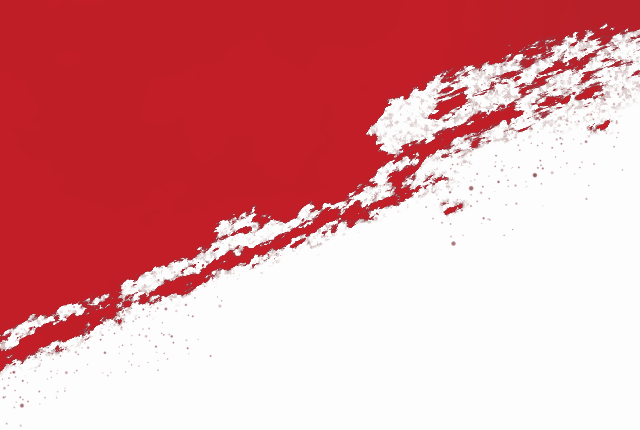
Write a Shadertoy shader that draws this background.

```glsl
const vec3 PAPER = vec3(0.993);
const vec3 PALE = vec3(0.80, 0.70, 0.70);
const vec3 RED = vec3(0.755, 0.118, 0.152);
const vec3 DARK_RED = vec3(0.60, 0.15, 0.19);
const vec3 SPECK = vec3(0.56, 0.29, 0.32);

const float BASE = 0.148;        // height of the stroke line at the left side
const float SLOPE = 0.415;       // rise of the stroke line
const float ROUGHNESS = 0.062;   // raggedness of the paint edge
const float BREAKUP = 0.024;     // broad wander that splits the streaks
const float DRYNESS = 0.62;      // higher leaves fewer dry-brush flecks
const float SOFTNESS = 1.4;      // width of the smoothed edge

// Streaks in stroke space: start (x, height), end (x, height)
const vec4 GAPS[6] = vec4[6](
    vec4(0.02, 0.050, 0.16, 0.068), vec4(0.16, 0.060, 0.29, 0.058),
    vec4(0.29, 0.055, 0.74, 0.053), vec4(0.74, 0.053, 1.00, 0.030),
    vec4(0.515, 0.098, 0.57, 0.104), vec4(0.89, 0.073, 0.97, 0.077));
const float GAP_RADII[6] = float[6](0.009, 0.007, 0.017, 0.009, 0.010, 0.015);
const vec4 MARKS[6] = vec4[6](
    vec4(0.90, 0.008, 1.06, 0.008), vec4(1.03, 0.165, 1.07, 0.163),
    vec4(1.14, 0.180, 1.36, 0.142), vec4(1.26, 0.085, 1.38, 0.065),
    vec4(1.38, -0.012, 1.41, -0.016), vec4(1.04, -0.066, 1.055, -0.073));
const float MARK_RADII[6] = float[6](0.007, 0.016, 0.006, 0.004, 0.003, 0.009);

float hash(vec2 p) {
    vec3 q = fract(vec3(p.xyx) * 0.1031);
    q += dot(q, q.yzx + 33.33);
    return fract((q.x + q.y) * q.z);
}

float noise(vec2 p) {
    vec2 i = floor(p), f = fract(p);
    f = f * f * (3.0 - 2.0 * f);
    return mix(mix(hash(i), hash(i + vec2(1, 0)), f.x),
               mix(hash(i + vec2(0, 1)), hash(i + vec2(1, 1)), f.x), f.y);
}

float fbm(vec2 p) {
    float sum = 0.0, amp = 0.5;
    for (int i = 0; i < 4; i++) {
        sum += amp * noise(p);
        p = p * 2.03 + 17.3;
        amp *= 0.55;
    }
    return sum / 1.01;
}

// Positive inside a rounded streak
float streak(vec2 q, vec4 ends, float radius) {
    vec2 a = q - ends.xy, b = ends.zw - ends.xy;
    return radius - length(a - b * clamp(dot(a, b) / dot(b, b), 0.0, 1.0));
}

// Positive inside the bare lobe on the right
float bareLobe(vec2 q) {
    float top = 0.24 - 0.36 * (q.x - 1.02) * (q.x - 1.02);
    float bottom = 0.112 - 0.12 * smoothstep(1.17, 1.3, q.x);
    float tip = 1.2 * (q.x - 0.865) + 0.012 - abs(q.y - 0.185);
    return min(min(top - q.y, q.y - bottom), tip);
}

// Signed paint coverage, positive where the paint lies
float paint(vec2 q) {
    float ink = q.y - 0.085 * smoothstep(0.93, 1.0, q.x);
    ink = min(ink, -bareLobe(q));
    for (int i = 0; i < 6; i++) ink = min(ink, -streak(q, GAPS[i], GAP_RADII[i]));
    for (int i = 0; i < 6; i++) ink = max(ink, streak(q, MARKS[i], MARK_RADII[i]));
    ink += ROUGHNESS * (fbm(q * vec2(54.0, 82.0) + 5.0) - 0.5);
    ink += BREAKUP * (noise(q * vec2(15.0, 42.0) + 8.0) - 0.5);

    // Dry-brush flecks drawn out along the stroke
    float zone = smoothstep(0.86, 1.05, q.x) * smoothstep(-0.04, 0.07, q.y);
    float dry = fbm(vec2(q.x * 27.0, (q.y + 0.08 * q.x) * 85.0) + 41.0);
    return max(ink, 0.06 * (dry - DRYNESS) - 0.05 * (1.0 - zone));
}

// Scattered droplets below the stroke
float droplets(vec2 p, vec2 q, float px) {
    float side = max(1.0 - smoothstep(0.35, 0.58, q.x),
                     smoothstep(0.95, 1.08, q.x) * (1.0 - smoothstep(1.38, 1.48, q.x)));
    float density = side * smoothstep(-0.24, 0.0, q.y) * (1.0 - smoothstep(0.04, 0.1, q.y));
    float cover = 0.0;
    for (int i = 0; i < 3; i++) {
        float layer = float(i), cells = 26.0 + 22.0 * layer;
        vec2 id = floor(p * cells) + 71.0 * layer;
        vec2 jitter = 0.25 + 0.5 * vec2(hash(id), hash(id + 9.7));
        float radius = mix(0.03, 0.13, pow(hash(id + 3.1), 3.0)) / cells + 0.0005;
        float d = length(fract(p * cells) - jitter) / cells;
        float present = step(hash(id + 23.9) + 0.004, 0.24 * density);
        float strength = mix(0.3, 0.95, hash(id + 57.0));
        cover = max(cover, present * strength * (1.0 - smoothstep(radius - px, radius + px, d)));
    }
    return cover;
}

void mainImage(out vec4 fragColor, in vec2 fragCoord) {
    float px = 1.0 / iResolution.y;
    vec2 p = fragCoord * px;
    vec2 q = vec2(p.x, p.y - BASE - SLOPE * p.x);
    float ink = paint(q);

    // Bare paper with grain in the lobe and a muted fringe beside the paint
    float grain = smoothstep(0.46, 0.72, fbm(p * 120.0));
    float inLobe = 0.6 * smoothstep(0.0, 0.02, bareLobe(q));
    float nearPaint = max(smoothstep(-0.028, -0.002, ink), inLobe);
    vec3 color = mix(PAPER, PALE, grain * nearPaint);
    color = mix(color, SPECK, 0.55 * grain * smoothstep(-0.007, 0.0, ink));
    color = mix(color, SPECK, droplets(p, q, px));

    // Even paint, darker at its edge and toward the upper right
    vec3 red = RED * (1.0 + 0.02 * (fbm(p * 5.0) - 0.5));
    red = mix(red, DARK_RED, 0.22 * smoothstep(0.95, 1.45, p.x) * smoothstep(0.75, 0.9, p.y));
    red = mix(mix(DARK_RED, SPECK, 0.4), red, smoothstep(0.0, 0.009, ink));
    color = mix(color, red, smoothstep(-SOFTNESS * px, SOFTNESS * px, ink));

    fragColor = vec4(color, 1.0);
}
```
